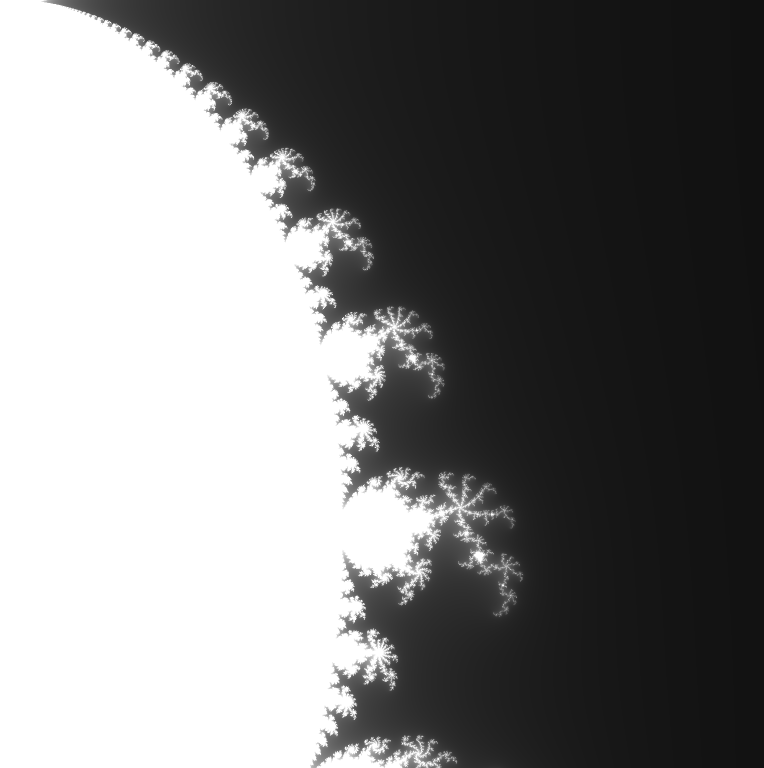
A WebGL 2 fragment shader for this background:

```glsl
#version 300 es
precision highp float;
// Grayscale escape-time fractal: a white cardioid lobe fringed with branching bulbs in a dark glow.

uniform vec2 u_resolution;
out vec4 fragColor;

const vec2 VIEW_CORNER = vec2(0.2356, -0.0006); // plane point at the upper left
const float VIEW_HEIGHT = 0.315;                // plane units covered by the canvas height
const int MAX_STEPS = 64;                       // steps needed to reach full white
const float BAILOUT = 16.0;                     // escape radius
const int SAMPLES = 2;                          // antialiasing grid per axis
const vec3 INSIDE_COLOR = vec3(1.0);
const vec3 OUTSIDE_COLOR = vec3(0.0);

// Complex square.
vec2 square(vec2 z) {
    return vec2(z.x * z.x - z.y * z.y, 2.0 * z.x * z.y);
}

// Continuous escape time, scaled so that points which never escape give 1.
float escapeLevel(vec2 c) {
    vec2 z = vec2(0.0);
    for (int i = 1; i <= MAX_STEPS; i++) {
        z = square(z) + c;
        float radiusSq = dot(z, z);
        if (radiusSq > BAILOUT * BAILOUT) {
            float steps = float(i) - log2(0.5 * log(radiusSq));
            return clamp(steps / float(MAX_STEPS), 0.0, 1.0);
        }
    }
    return 1.0;
}

// Canvas position to the complex plane, with the imaginary axis running down.
vec2 toPlane(vec2 position) {
    vec2 fromTop = vec2(position.x, u_resolution.y - position.y) / u_resolution.y;
    return VIEW_CORNER + fromTop * VIEW_HEIGHT;
}

void main() {
    // Average a small grid of samples to smooth the filaments.
    float level = 0.0;
    for (int y = 0; y < SAMPLES; y++) {
        for (int x = 0; x < SAMPLES; x++) {
            vec2 offset = (vec2(x, y) + 0.5) / float(SAMPLES) - 0.5;
            level += escapeLevel(toPlane(gl_FragCoord.xy + offset));
        }
    }
    level /= float(SAMPLES * SAMPLES);
    fragColor = vec4(mix(OUTSIDE_COLOR, INSIDE_COLOR, level), 1.0);
}
```
